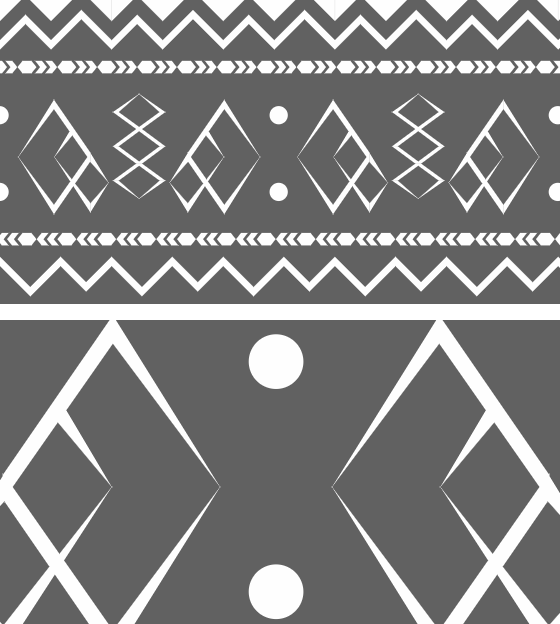
Top: the whole. Bottom: its middle third, enlarged.
Write a Shadertoy shader that draws this pattern.

```glsl
// A two-tone woven band: zigzags and arrow beads border a row of tapered diamonds.
// Distances are measured in a design space 768 units wide with y pointing down;
// folds and repeats build the mirrored motif, which is then filled with soft edges.

const float TILE = 382.8;

// Stroke from a to b whose half thickness, measured along y, runs from ha to hb.
float taper(vec2 p, vec2 a, vec2 b, float ha, float hb) {
    vec2 ab = b - a;
    float t = clamp((p.x - a.x) / ab.x, 0.0, 1.0);
    float across = abs(p.y - a.y - ab.y * t) - mix(ha, hb, t);
    float ends = abs(p.x - 0.5 * (a.x + b.x)) - 0.5 * abs(ab.x) - 0.4;
    return max(across * abs(ab.x) / length(ab), ends);
}

// Horizontal distance to the nearest zigzag corner; gaps alternate in width.
float cornerDistance(float x) {
    float m = mod(x, 153.1);
    return min(min(m, abs(m - 70.0)), 153.1 - m);
}

// One hexagon followed by two chevrons, repeated along x.
float beadBand(vec2 p) {
    float x = mod(p.x + 13.2, TILE / 7.0) - 13.2;
    float y = abs(p.y);
    float slant = 0.8 * y;
    float hexagon = abs(x) + slant - 13.0;
    float chevrons = abs(abs(x + slant - 29.7) - 7.0) - 4.7;
    return max(min(hexagon, chevrons) * 0.78, y - 8.6);
}

// Large diamond crossed by two small ones.
float nestedDiamonds(vec2 p) {
    vec2 big = vec2(p.x, abs(p.y - 215.3));
    vec2 low = vec2(p.x, abs(p.y - 250.5));
    float d = taper(big, vec2(25, 0), vec2(74, 72), 0.0, 6.5);
    d = min(d, taper(big, vec2(74, 72), vec2(124, 0), 6.5, 6.0));
    d = min(d, taper(low, vec2(149, 0), vec2(124, 34.5), 0.0, 6.3));
    d = min(d, taper(p, vec2(74.5, 215.3), vec2(99, 180), 0.0, 6.0));
    return min(d, taper(p, vec2(74.5, 215.3), vec2(124, 285), 0.0, 6.5));
}

// Three stacked diamonds, thinning towards the top and bottom tips.
float diamondStack(vec2 p) {
    vec2 q = vec2(abs(p.y - 200.7), p.x);
    float d = taper(q, vec2(0, 32), vec2(23.7, 0), 4.0, 4.0);
    d = min(d, taper(q, vec2(23.7, 0), vec2(47, 32), 4.0, 4.0));
    return min(d, taper(q, vec2(47, 32), vec2(71.8, 0), 4.0, 0.2));
}

void mainImage(out vec4 fragColor, in vec2 fragCoord) {
    float pixel = 768.0 / iResolution.x;
    vec2 p = vec2(fragCoord.x, iResolution.y - fragCoord.y) * pixel;

    // Borders: the lower one is the upper one turned half round
    float turn = p.y < 210.0 ? 1.0 : -1.0;
    float rowY = 210.0 - abs(p.y - 210.0);
    float corner = cornerDistance(p.x * turn);
    float d = (abs(rowY - 61.5 + corner) - 6.5) * 0.707;
    d = min(d, beadBand(vec2((p.x - 37.0) * turn, rowY - 92.0)));

    // Solid teeth along the top edge only
    float teeth = (p.y - 29.0 + corner) * 0.707;
    d = min(d, teeth);

    // Central row, mirrored within each tile
    float side = abs(mod(p.x + 0.6, TILE) - 0.5 * TILE);
    d = min(d, nestedDiamonds(vec2(190.8 - side, p.y)));
    d = min(d, diamondStack(vec2(side, p.y)));
    vec2 dot2 = vec2(side - 0.5 * TILE, abs(p.y - 210.6) - 52.6);
    d = min(d, length(dot2) - 12.5);

    // Fill, with a faint seam in every fourth tooth
    float ink = clamp(0.5 - d / pixel, 0.0, 1.0);
    float seam = abs(mod(p.x, 306.2) - 153.1);
    float seamInk = (1.0 - smoothstep(0.0, 1.2, seam)) * step(teeth, 0.0);
    vec3 color = mix(vec3(0.38), vec3(0.995), ink) - 0.07 * seamInk;
    fragColor = vec4(color, 1.0);
}
```
